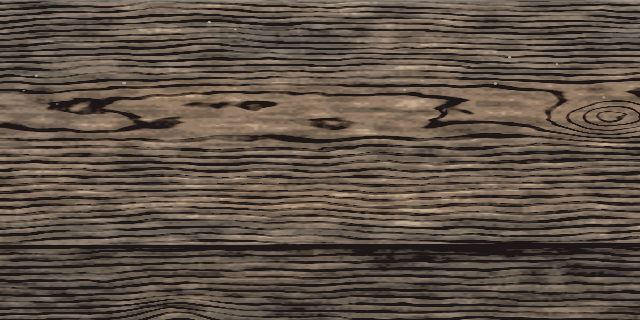
This texture is drawn by a WebGL 2 fragment shader. Its source:

```glsl
#version 300 es
precision highp float;

uniform vec2 u_resolution;
out vec4 fragColor;

float hash(vec2 p) {
  vec3 q = fract(vec3(p.xyx) * 0.1031);
  q += dot(q, q.yzx + 33.33);
  return fract((q.x + q.y) * q.z);
}

float noise(vec2 p) {
  vec2 cell = floor(p), f = fract(p);
  f = f * f * (3.0 - 2.0 * f);
  float low = mix(hash(cell), hash(cell + vec2(1, 0)), f.x);
  float high = mix(hash(cell + vec2(0, 1)), hash(cell + vec2(1, 1)), f.x);
  return mix(low, high, f.y);
}

float fbm(vec2 p) {
  float sum = 0.0, weight = 0.55;
  for (int i = 0; i < 3; i++) {
    sum += weight * noise(p);
    p = p * 2.03 + 17.3;
    weight *= 0.5;
  }
  return sum;
}

float blob(vec2 p, vec2 center, vec2 radius) {
  vec2 d = (p - center) / radius;
  return exp(-dot(d, d));
}

// Ring phase (x) and its vertical slope (y); rings spread out near heartY.
vec2 growthRings(vec2 p, float heartY, float frequency) {
  p.x += 0.05 * (noise(vec2(p.x * 3.0, p.y * 115.0)) - 0.5);
  float warp = 0.035 * (noise(p * vec2(1.6, 4.0)) - 0.5)
             + 0.014 * (noise(p * vec2(6.0, 15.0) + 40.0) - 0.5)
             + 0.005 * (noise(p * vec2(19.0, 34.0) + 9.0) - 0.5);
  float d = p.y - heartY;
  float spread = 0.06;
  float t = tanh(d / spread);
  float phase = frequency * (d - spread * t + warp);
  phase += 2.6 * (1.0 - t * t) * (fbm(p * vec2(4.0, 9.0) + 5.0) - 0.5);
  return vec2(phase, frequency * t * t);
}

// Weathered groove with soft walls at the end of each ring.
float groove(float f, float width, float soft) {
  return smoothstep(1.0 - width - soft, 1.0 - width, f)
       + 1.0 - smoothstep(0.0, soft, f);
}

vec3 woodRamp(float s, float warm) {
  vec3 shadow = mix(vec3(0.28, 0.27, 0.25), vec3(0.30, 0.22, 0.17), warm);
  vec3 tint = mix(vec3(0.96, 1.0, 1.04), vec3(1.05, 0.99, 0.92), warm);
  vec3 c = mix(vec3(0.11, 0.085, 0.085), shadow, smoothstep(0.08, 0.28, s));
  c = mix(c, vec3(0.43, 0.38, 0.33) * tint, smoothstep(0.28, 0.50, s));
  c = mix(c, vec3(0.56, 0.49, 0.43) * tint, smoothstep(0.52, 0.76, s));
  return mix(c, vec3(0.75, 0.67, 0.585) * tint, smoothstep(0.78, 1.02, s));
}

float speck(vec2 p, float cells, float rarity) {
  vec2 g = p * cells, id = floor(g);
  vec2 center = 0.3 + 0.4 * vec2(hash(id + 3.1), hash(id + 8.7));
  float radius = 0.08 + 0.13 * hash(id + 5.5);
  float d = length((fract(g) - center) * vec2(0.8, 1.2));
  return step(rarity, hash(id)) * (1.0 - smoothstep(radius, radius + 0.1, d));
}

void main() {
  vec2 p = gl_FragCoord.xy / u_resolution.y;
  float pixel = 1.0 / u_resolution.y;

  // Two planks with a slightly tilted joint
  float joint = p.y - 0.227 - 0.004 * p.x - 0.003 * (noise(vec2(p.x * 9.0, 2.0)) - 0.5);
  float lower = 1.0 - smoothstep(-pixel, pixel, joint);
  float heart = 1.0 - smoothstep(0.05, 0.12, abs(p.y - 0.655));
  float bold = smoothstep(0.24, 0.38, p.y) * (1.0 - smoothstep(0.54, 0.60, p.y));
  float upper = smoothstep(0.70, 0.78, p.y);

  // Rings bend around the knots
  vec2 bent = p;
  bent.y -= 0.045 * blob(p, vec2(0.57, 0.0), vec2(0.14, 0.09));
  bent.y += 0.012 * blob(p, vec2(1.62, 0.29), vec2(0.20, 0.06));
  vec2 rings = joint > 0.0 ? growthRings(bent, 0.655, mix(45.0, 53.0, upper))
                           : growthRings(bent + vec2(7.0, 3.0), 0.655, 50.0);
  rings.x += 4.5 * blob(p, vec2(1.93, 0.64), vec2(0.15, 0.06));

  // Grooves vary in depth and width along the grain
  float f = fract(rings.x);
  float wear = noise(p * vec2(4.0, 42.0) + 70.0);
  float width = mix(0.08, 0.27, wear) * clamp(rings.y / 35.0, 0.5, 1.0);
  float dark = min(groove(f, width + 0.06 * bold, 0.13), 1.0);
  float depth = mix(0.35, 0.72, smoothstep(0.2, 0.65, wear));
  depth = mix(depth, 0.70, 0.6 * max(bold, heart));

  // Fibers, broad stains and fine grain
  float fiber = noise(p * vec2(7.0, 115.0)) + noise(p * vec2(15.0, 62.0) + 21.0) - 1.0;
  float grain = noise(p * vec2(75.0, 170.0)) - 0.5;
  float stain = fbm(p * vec2(2.2, 8.0) + 31.0) - 0.5;
  float s = 0.63 + 0.36 * fiber + 0.20 * grain + 0.38 * stain;
  s += (0.16 + 0.20 * bold) * (f - 0.45) * (1.0 - 0.7 * heart);
  s += 0.06 * bold - 0.03 * upper - 0.20 * lower;
  s -= dark * depth;

  // Shadow along the joint, deeper toward the right
  float gap = 1.0 - smoothstep(0.003, 0.007, abs(joint));
  float shade = lower * smoothstep(-0.05, -0.005, joint) * smoothstep(0.5, 1.2, p.x);
  s -= 0.85 * gap + 0.35 * shade;

  float warm = 0.30 + 0.45 * heart + 0.30 * bold + 0.9 * stain;
  vec3 color = woodRamp(s, clamp(warm, 0.0, 1.0));

  // Pale chips and the worn top edge
  float chips = speck(p, 48.0, 0.992) * smoothstep(0.55, 0.8, p.y);
  color = mix(color, vec3(0.80, 0.77, 0.73), 0.75 * chips);
  color = mix(color, vec3(0.60, 0.58, 0.56), 0.6 * smoothstep(0.993, 0.998, p.y));
  fragColor = vec4(color, 1.0);
}
```
